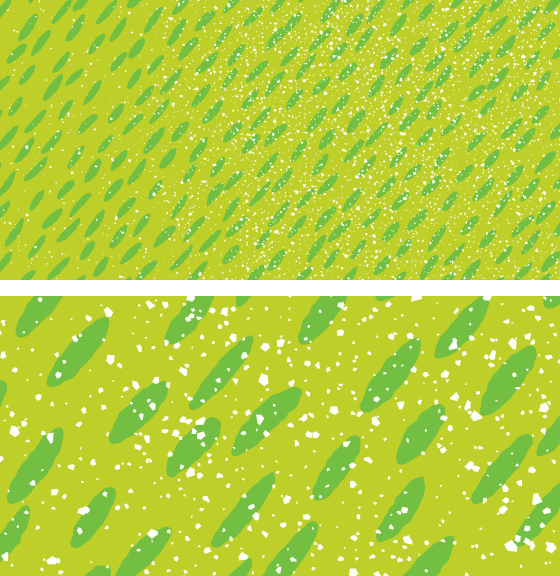
Top: the whole. Bottom: its middle third, enlarged.
Reproduce this pattern procedurally as a Shadertoy shader.

```glsl
// Slanted green brush dabs on a lime ground, under a drift of pale chips.
// Dabs are bent ellipses on a jittered skew lattice; chips are random convex
// polygons in two grids, kept or dropped by a density field.

// Integer hash (PCG style): three values in 0..1 for a cell and a seed.
vec3 hash3(vec2 cell, int seed) {
    uvec3 v = uvec3(ivec3(ivec2(cell), seed)) * 1664525u + 1013904223u;
    v.x += v.y * v.z; v.y += v.z * v.x; v.z += v.x * v.y;
    v ^= v >> 16u;
    v.x += v.y * v.z; v.y += v.z * v.x; v.z += v.x * v.y;
    return vec3(v >> 8u) / 16777216.0;
}

float valueNoise(vec2 p) {
    vec2 i = floor(p), f = fract(p);
    f = f * f * (3.0 - 2.0 * f);
    float low = mix(hash3(i, 7).x, hash3(i + vec2(1, 0), 7).x, f.x);
    float high = mix(hash3(i + vec2(0, 1), 7).x, hash3(i + vec2(1, 1), 7).x, f.x);
    return mix(low, high, f.y);
}

float ellipseDistance(vec2 p, vec2 radii) {
    float k = length(p / radii);
    return k * (k - 1.0) / max(length(p / (radii * radii)), 1e-3);
}

// Distance to the nearest brush dab.
float dabDistance(vec2 p) {
    mat2 lattice = mat2(0.065, -0.060, 0.109, 0.052);
    vec2 home = floor(inverse(lattice) * p);
    float nearest = 1.0;
    for (int j = -1; j <= 1; j++)
    for (int i = -1; i <= 1; i++) {
        vec2 cell = home + vec2(i, j);
        vec3 place = hash3(cell, 1), form = hash3(cell, 2);
        vec2 q = p - lattice * (cell + 0.5 + 0.34 * (place.xy - 0.5));

        // Turn along the stroke, then bend and taper it.
        float angle = 0.88 + 0.24 * (place.z - 0.5);
        float c = cos(angle), s = sin(angle);
        q = vec2(c * q.x + s * q.y, c * q.y - s * q.x);
        q.y += (form.z - 0.5) * 3.0 * q.x * q.x;
        q.y /= 1.0 + 5.0 * (form.z - 0.35) * clamp(q.x, -0.06, 0.06);
        vec2 radii = vec2(mix(0.041, 0.060, form.x), mix(0.0115, 0.0165, form.y));
        nearest = min(nearest, ellipseDistance(q, radii));
    }
    return nearest + 0.003 * (valueNoise(p * 110.0) - 0.5);
}

// Share of cells holding a chip: sparse at left, thick at centre and top right.
float chipDensity(vec2 p) {
    vec2 centre = p - vec2(1.2, 0.6), corner = p - vec2(2.0, 0.95);
    float density = 0.10 + 0.30 * smoothstep(0.2, 1.1, p.x)
                  + 0.45 * exp(-3.0 * dot(centre, centre))
                  + 0.35 * exp(-8.0 * dot(corner, corner));
    return density * mix(0.6, 1.35, valueNoise(p * 9.0));
}

// Distance to the nearest chip of one grid.
float chipDistance(vec2 p, float size, int seed) {
    vec2 home = floor(p / size);
    float nearest = 1.0;
    for (int j = -1; j <= 1; j++)
    for (int i = -1; i <= 1; i++) {
        vec2 cell = home + vec2(i, j);
        vec3 place = hash3(cell, seed), form = hash3(cell, seed + 1);
        vec2 centre = (cell + 0.1 + 0.8 * place.xy) * size;
        if (place.z > chipDensity(centre)) continue;

        // Five randomly offset half-planes cut a jagged chip.
        float radius = size * mix(0.06, 0.20, form.x * form.x);
        float chip = -1.0;
        for (int k = 0; k < 5; k++) {
            vec3 cut = hash3(cell, seed + 2 + k);
            float angle = 6.2832 * (form.y + (float(k) + 0.5 * cut.x) / 5.0);
            vec2 normal = vec2(cos(angle), sin(angle));
            chip = max(chip, dot(p - centre, normal) - radius * (0.55 + 0.8 * cut.y));
        }
        nearest = min(nearest, chip);
    }
    return nearest;
}

void mainImage(out vec4 fragColor, in vec2 fragCoord) {
    vec2 p = fragCoord / iResolution.y;
    float pixel = 1.0 / iResolution.y;

    vec3 lime = vec3(0.75, 0.81, 0.16);
    vec3 green = vec3(0.45, 0.75, 0.26);
    vec3 white = vec3(0.99, 1.0, 0.97);

    float chips = min(chipDistance(p, 0.030, 20), chipDistance(p, 0.019, 40));
    vec3 color = mix(lime, green, clamp(0.5 - dabDistance(p) / pixel, 0.0, 1.0));
    color = mix(color, white, clamp(0.5 - chips / pixel, 0.0, 1.0));
    fragColor = vec4(color, 1.0);
}
```
